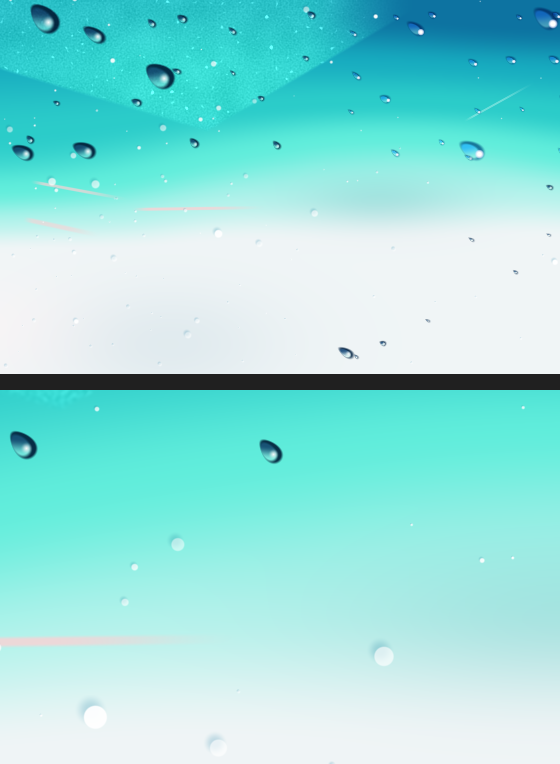
Top, the full canvas; bottom, a detail of the centre.
A Shadertoy shader for this texture:

```glsl
// Water drops and bokeh specks on a tinted pane, over a blurred aqua-to-white sky.

const vec3 DEEP  = vec3(0.05, 0.45, 0.63);
const vec3 BLUE  = vec3(0.09, 0.67, 0.75);
const vec3 TEAL  = vec3(0.17, 0.80, 0.79);
const vec3 AQUA  = vec3(0.38, 0.93, 0.86);
const vec3 PALE  = vec3(0.69, 0.95, 0.92);
const vec3 WHITE = vec3(0.94, 0.96, 0.965);

vec2 hash2(vec2 p) {
    vec3 q = fract(p.xyx * vec3(0.1031, 0.1030, 0.0973));
    q += dot(q, q.yzx + 33.33);
    return fract((q.xx + q.yz) * q.zy);
}

float gradDot(vec2 cell, vec2 corner, vec2 f) {
    return dot(hash2(cell + corner) * 2.0 - 1.0, f - corner);
}

float gradientNoise(vec2 p) {
    vec2 i = floor(p), f = fract(p), u = f * f * (3.0 - 2.0 * f);
    return mix(mix(gradDot(i, vec2(0, 0), f), gradDot(i, vec2(1, 0), f), u.x),
               mix(gradDot(i, vec2(0, 1), f), gradDot(i, vec2(1, 1), f), u.x), u.y);
}

float blob(vec2 p, vec2 center, vec2 spread) {
    vec2 q = (p - center) / spread;
    return exp(-dot(q, q));
}

// Tone 0..1 runs from deep blue to white
vec3 skyColor(float tone) {
    vec3 c = mix(DEEP, BLUE, smoothstep(0.0, 0.22, tone));
    c = mix(c, TEAL, smoothstep(0.18, 0.42, tone));
    c = mix(c, AQUA, smoothstep(0.42, 0.62, tone));
    c = mix(c, PALE, smoothstep(0.60, 0.79, tone));
    return mix(c, WHITE, smoothstep(0.75, 0.95, tone));
}

vec3 backdrop(vec2 p) {
    float tone = 1.5 - 1.55 * p.y + 0.03 * gradientNoise(p * 2.5);
    tone += 0.10 * blob(p, vec2(1.05, 0.61), vec2(0.45, 0.16));
    tone -= 0.13 * blob(p, vec2(0.0, 0.53), vec2(0.55, 0.20));
    tone -= 0.07 * blob(p, vec2(1.5, 1.0), vec2(0.35, 0.3));
    vec3 c = skyColor(tone);
    c -= vec3(0.09, 0.06, 0.05) * blob(p, vec2(1.02, 0.46), vec2(0.22, 0.07));
    c -= vec3(0.06, 0.04, 0.03) * blob(p, vec2(0.45, 0.08), vec2(0.3, 0.15));
    return c + vec3(0.03, 0.0, 0.0) * blob(p, vec2(0.0, 0.12), vec2(0.25, 0.14));
}

// Dusty wedge of tinted glass, upper left
vec3 addPane(vec3 c, vec2 p) {
    float edge = min(p.y - (0.815 - 0.30 * p.x), p.y - (0.65 + 0.585 * (p.x - 0.555)));
    float inside = smoothstep(-0.004, 0.008, edge) * (1.0 - smoothstep(0.8, 1.12, p.x));
    vec3 glass = mix(BLUE, TEAL + 0.02, 0.7 + 0.8 * blob(p, vec2(0.5, 0.8), vec2(0.45, 0.2)));
    float dust = 0.10 * gradientNoise(p * 190.0) + 0.06 * gradientNoise(p * 14.0);
    dust += 0.28 * smoothstep(0.30, 0.6, gradientNoise(p * 75.0));
    return mix(c, glass + dust, inside * 0.85);
}

// Thin tapered scratch from a to b
float scratch(vec2 p, vec2 a, vec2 b, float width) {
    vec2 d = b - a;
    float t = clamp(dot(p - a, d) / dot(d, d), 0.0, 1.0);
    float fade = smoothstep(0.0, 0.15, t) * (1.0 - smoothstep(0.5, 1.0, t));
    return fade * (1.0 - smoothstep(0.3 * width, width, length(p - a - d * t)));
}

// Teardrop along axis: dark upper rim, light core, bright glint at the low end
vec3 addDrop(vec3 c, vec2 q, float size, float slim, vec2 axis, vec3 ink, float glint, float px) {
    vec2 e = vec2(dot(q, axis), dot(q, vec2(-axis.y, axis.x))) / size;
    e.y /= slim * (1.0 + 0.25 * e.x);
    float aa = 1.2 * px / (size * slim) + 0.06 * glint;
    float body = 1.0 - smoothstep(1.0 - aa, 1.0 + aa, length(e));
    float rim = smoothstep(0.62, 0.95, length(e + vec2(0.08, 0.24)));
    vec3 core = mix(ink * 1.5 + 0.05, mix(c, PALE, 0.35), smoothstep(-0.5, 0.9, e.x - 0.6 * e.y));
    c = mix(c, mix(core, ink, rim), body);
    float spot = length(q - axis * size * mix(0.35, 0.72, glint));
    float radius = size * mix(0.16, 0.25, glint);
    c = mix(c, vec3(0.78, 0.80, 1.0), 0.6 * glint * (1.0 - smoothstep(radius, radius * 1.6, spot)));
    float blur = mix(1.2, 0.15, glint) * radius + px;
    return mix(c, vec3(1.0), 1.0 - smoothstep(radius - blur, radius + blur, spot));
}

// One drop per jittered grid cell, kept where chance allows
vec3 dropLayer(vec3 c, vec2 p, float cell, float seed, vec2 sizes, float px) {
    vec2 id = floor(p / cell), h = hash2(id + seed), k = hash2(id + seed + 71.0);
    vec2 center = (id + 0.5 + (h - 0.5) * 0.5) * cell;
    float right = smoothstep(0.75, 1.05, center.x);
    float high = smoothstep(0.48, 0.62, center.y);
    float chance = mix(0.36 * high, mix(0.20, 0.55, high), right);
    if (k.x > chance) return c;
    float size = mix(sizes.x, sizes.y, k.y) * mix(0.55, mix(1.0, 0.82, right), high);
    float angle = -mix(0.35, 0.85, h.x);
    vec3 ink = c * mix(vec3(0.08, 0.2, 0.32), vec3(0.25, 0.52, 0.72), right * high);
    return addDrop(c, p - center, size, mix(0.45, 0.72, h.y), vec2(cos(angle), sin(angle)), ink, right * high, px);
}

// Round out-of-focus specks, densest at lower left
vec3 speckLayer(vec3 c, vec2 p, float cell, float seed, vec2 radii, float density, float px) {
    vec2 id = floor(p / cell), h = hash2(id + seed), k = hash2(id + seed + 37.0);
    vec2 center = (id + 0.5 + (h - 0.5) * 0.6) * cell;
    float cluster = blob(center, vec2(0.25, 0.38), vec2(0.5, 0.27));
    float shown = step(k.x, density * (0.18 + cluster));
    float radius = mix(radii.x, radii.y, k.y * k.y);
    float disc = 1.0 - smoothstep(radius - px, radius + px, length(p - center));
    float shade = 1.0 - smoothstep(0.3, 1.5, length(p - center - radius * vec2(-0.4, 0.6)) / radius);
    c = mix(c, c * vec3(0.6, 0.78, 0.85), 0.5 * shade * shown);
    return mix(c, vec3(1.0), disc * shown * mix(0.45, 1.0, h.y));
}

void mainImage(out vec4 fragColor, in vec2 fragCoord) {
    float px = 1.0 / iResolution.y;
    vec2 p = fragCoord * px;
    vec3 c = addPane(backdrop(p), p);

    // Scratches
    vec3 pink = vec3(0.98, 0.82, 0.83);
    c = mix(c, pink, 0.7 * scratch(p, vec2(0.08, 0.515), vec2(0.35, 0.465), 0.006));
    c = mix(c, pink, 0.8 * scratch(p, vec2(0.35, 0.44), vec2(0.72, 0.445), 0.006));
    c = mix(c, pink, 0.6 * scratch(p, vec2(0.06, 0.415), vec2(0.27, 0.37), 0.009));
    c = mix(c, PALE, 0.5 * scratch(p, vec2(1.24, 0.675), vec2(1.43, 0.78), 0.004));

    // Specks, fine to coarse, then drops, small to large
    for (int i = 0; i < 3; i++) {
        float s = float(i);
        c = speckLayer(c, p, 0.035 + 0.022 * s, 11.0 + 19.0 * s, vec2(0.001, 0.003) * (1.0 + 1.4 * s), 0.12 + 0.06 * s, px);
    }
    c = dropLayer(c, p, 0.11, 5.0, vec2(0.007, 0.017), px);
    c = dropLayer(c, p, 0.17, 23.0, vec2(0.028, 0.046), px);
    fragColor = vec4(clamp(c, 0.0, 1.0), 1.0);
}
```
